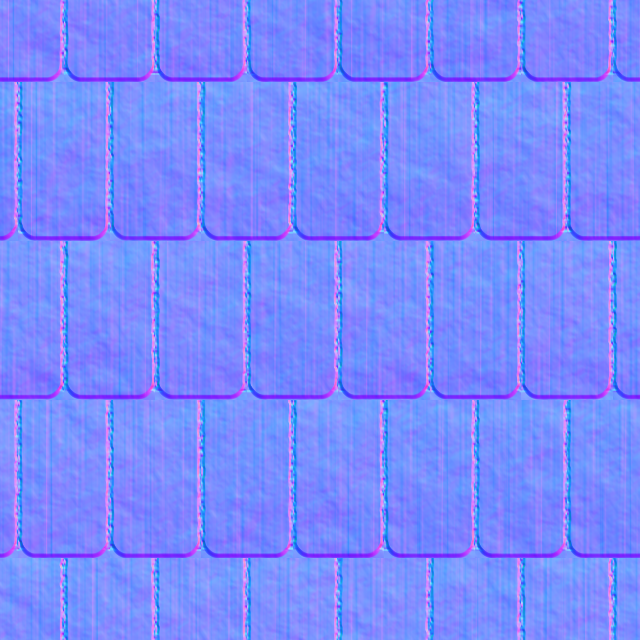
This texture map is drawn by a WebGL 1 fragment shader. Its source:

```glsl
precision highp float;
// Normal map of overlapping roof shingles: staggered rows of tall tabs with
// rounded lower corners, gritty side gaps, vertical grain and soft weathering.
// A height function per shingle is differentiated and encoded as a normal.
uniform vec2 u_resolution;

const float COLUMNS = 7.0;
const float ROW_HEIGHT = 0.248;
const float ROW_START = 0.1275;     // lower edge of row zero
const float SEAM_PHASE = 0.2;       // first seam, in shingle widths
const float HALF_GAP = 0.0018;
const float CORNER_RADIUS = 0.025;
const float BOTTOM_BEVEL = 0.0082;
const float SIDE_BEVEL = 0.0046;
const float THICKNESS = 0.0060;
const float GAP_FILL = 0.0032;      // the side gaps are shallower
const float LAP = 0.014;            // how far the row below reaches under
const float STEP = 0.0007;          // distance for slope sampling

float hash(vec2 p) {
  vec3 q = fract(p.xyx * 0.1031);
  q += dot(q, q.yzx + 33.33);
  return fract((q.x + q.y) * q.z);
}

float noise(vec2 p) {
  vec2 i = floor(p);
  vec2 f = fract(p);
  f = f * f * f * (f * (f * 6.0 - 15.0) + 10.0);
  float low = mix(hash(i), hash(i + vec2(1.0, 0.0)), f.x);
  float high = mix(hash(i + vec2(0.0, 1.0)), hash(i + vec2(1.0, 1.0)), f.x);
  return mix(low, high, f.y);
}

// Cloudy dents; every octave is turned to hide the noise lattice
float weathering(vec2 p) {
  mat2 turn = mat2(0.8, 0.6, -0.6, 0.8);
  float sum = 0.0;
  float amplitude = 0.0040;
  p = turn * p * 19.0;
  for (int i = 0; i < 4; i++) {
    sum += amplitude * noise(p);
    p = turn * p * 2.0 + 17.3;
    amplitude *= 0.48;
  }
  return sum;
}

// Fine vertical fibres and a few deeper grooves
float woodGrain(vec2 p, float seed) {
  float fibres = noise(vec2(p.x * 220.0 + seed, p.y * 5.0));
  float bands = noise(vec2(p.x * 100.0 + seed * 3.0, p.y * 3.0));
  float groove = smoothstep(0.66, 0.92, noise(vec2(p.x * 85.0 - seed, p.y * 1.5)));
  return 0.0006 * fibres + 0.0009 * bands - 0.0006 * groove;
}

// Distance to a tab that is open at the top and rounded at the bottom
float tabDistance(vec2 p, float halfWidth, float radius) {
  vec2 e = vec2(abs(p.x) - halfWidth, -p.y) + radius;
  return min(max(e.x, e.y), 0.0) + length(max(e, 0.0)) - radius;
}

// 1 on the shingle, 0 in the gap; side edges are slightly worn above the lap
float tabCoverage(vec2 p, float seed) {
  float side = p.x < 0.0 ? 5.0 : 0.0;
  float ragged = noise(vec2(p.y * 130.0 + seed, side + seed)) - 0.5;
  float wear = 0.0018 * ragged * smoothstep(LAP, LAP * 2.0, p.y);
  float d = tabDistance(p, 0.5 / COLUMNS - HALF_GAP + wear, CORNER_RADIUS);
  float bevel = mix(BOTTOM_BEVEL, SIDE_BEVEL, smoothstep(0.010, 0.028, p.y));
  return 1.0 - smoothstep(-bevel, 0.0, d);
}

// Floor of the gap: a shelf of the row below, then grit
float gapHeight(vec2 p, float seed) {
  float deep = smoothstep(LAP - 0.003, LAP + 0.002, p.y);
  float fill = GAP_FILL * smoothstep(0.016, 0.045, p.y);
  float grit = noise(p * 165.0 + seed) - 0.5;
  return fill + deep * (0.0042 * grit - 0.0010);
}

// Height of one shingle and the gap around it
float shingleHeight(vec2 p, float seed) {
  float top = THICKNESS + woodGrain(p, seed);
  float height = mix(gapHeight(p, seed), top, tabCoverage(p, seed));
  return height + weathering(p + seed * 0.37);
}

vec2 slope(vec2 p, float seed) {
  vec2 dx = vec2(STEP, 0.0);
  vec2 dy = dx.yx;
  return vec2(shingleHeight(p + dx, seed) - shingleHeight(p - dx, seed),
              shingleHeight(p + dy, seed) - shingleHeight(p - dy, seed)) / (2.0 * STEP);
}

// Shingles lean back more towards their upper end
vec2 lean(vec2 p, float seed) {
  float along = mix(1.0, p.y / ROW_HEIGHT, tabCoverage(p, seed));
  float variation = 0.07 * (hash(vec2(seed, 9.0)) - 0.5);
  return vec2(-0.05 + variation, mix(0.0, 0.2, along));
}

vec3 encodeNormal(vec3 n) {
  return clamp(vec3(0.5 + 0.5 * n.xy, 0.5 + 0.75 * n.z), 0.0, 1.0);
}

void main() {
  vec2 uv = gl_FragCoord.xy / u_resolution;

  // Find the staggered cell and the position inside it
  float row = floor((uv.y - ROW_START) / ROW_HEIGHT);
  float across = uv.x * COLUMNS - SEAM_PHASE - 0.5 * mod(row, 2.0);
  float column = floor(across);
  vec2 local = vec2((fract(across) - 0.5) / COLUMNS,
                    uv.y - ROW_START - row * ROW_HEIGHT);
  float seed = floor(hash(vec2(column, row) + 20.0) * 90.0) + 1.0;

  vec3 normal = normalize(vec3(lean(local, seed) - slope(local, seed), 1.0));
  gl_FragColor = vec4(encodeNormal(normal), 1.0);
}
```
